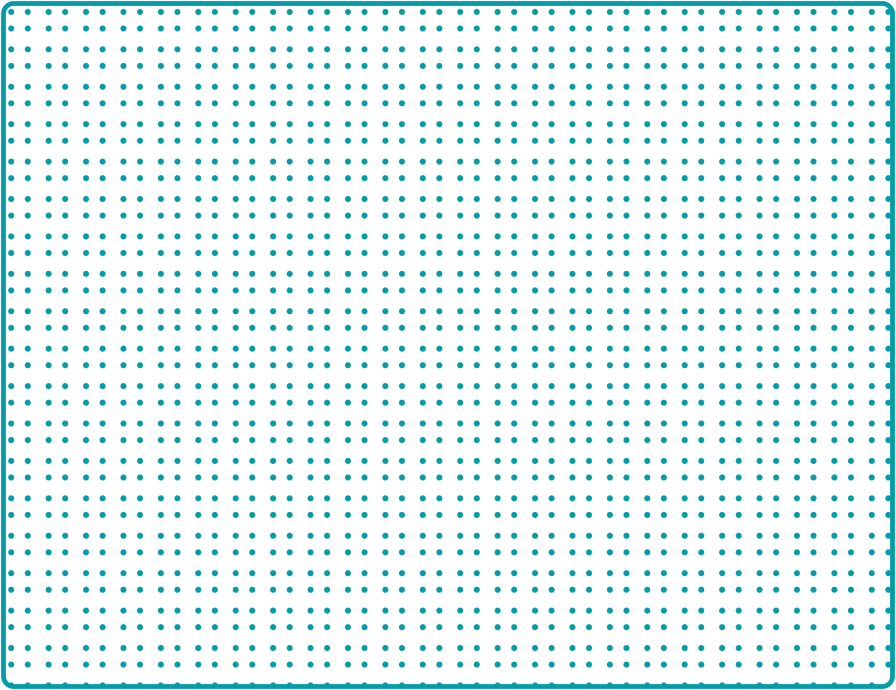
Write a WebGL 1 fragment shader that draws this pattern.

```glsl
precision highp float;

uniform vec2 u_resolution;

// Lengths are fractions of the canvas width
const vec3 PAPER = vec3(1.0);
const vec3 TEAL = vec3(0.02, 0.61, 0.66);

const float PERIOD = 0.04176;
const float DOT_GAP = 0.0185;
const float DOT_RADIUS = 0.00335;
const vec2 FIRST_DOT = vec2(0.0125, 0.0133);

const float FRAME_INSET = 0.0039;
const float FRAME_WIDTH = 0.0054;
const float FRAME_CORNER = 0.0115;

float coverage(float dist, float pixel) {
    return 1.0 - smoothstep(-0.7 * pixel, 0.7 * pixel, dist);
}

float roundedBox(vec2 p, vec2 halfSize, float radius) {
    vec2 q = abs(p) - halfSize + radius;
    return length(max(q, 0.0)) + min(max(q.x, q.y), 0.0) - radius;
}

// Four dots at the corners of a square in every cell
float dotGroups(vec2 p, vec2 firstDot, float period, float gap, float radius) {
    vec2 groupCentre = firstDot + 0.5 * gap;
    vec2 cell = mod(p - groupCentre + 0.5 * period, period) - 0.5 * period;
    return length(abs(cell) - 0.5 * gap) - radius;
}

void main() {
    float pixel = 1.0 / u_resolution.x;
    vec2 size = u_resolution * pixel;
    vec2 p = gl_FragCoord.xy * pixel;

    // Dots are laid out from the top left corner
    vec2 fromTopLeft = vec2(p.x, size.y - p.y);
    float dots = dotGroups(fromTopLeft, FIRST_DOT, PERIOD, DOT_GAP, DOT_RADIUS);

    // Rounded frame, which also clips the dots
    float panel = roundedBox(p - 0.5 * size, 0.5 * size - FRAME_INSET, FRAME_CORNER);
    float frame = abs(panel) - 0.5 * FRAME_WIDTH;

    float ink = max(coverage(max(dots, panel), pixel), coverage(frame, pixel));
    gl_FragColor = vec4(mix(PAPER, TEAL, ink), 1.0);
}
```
